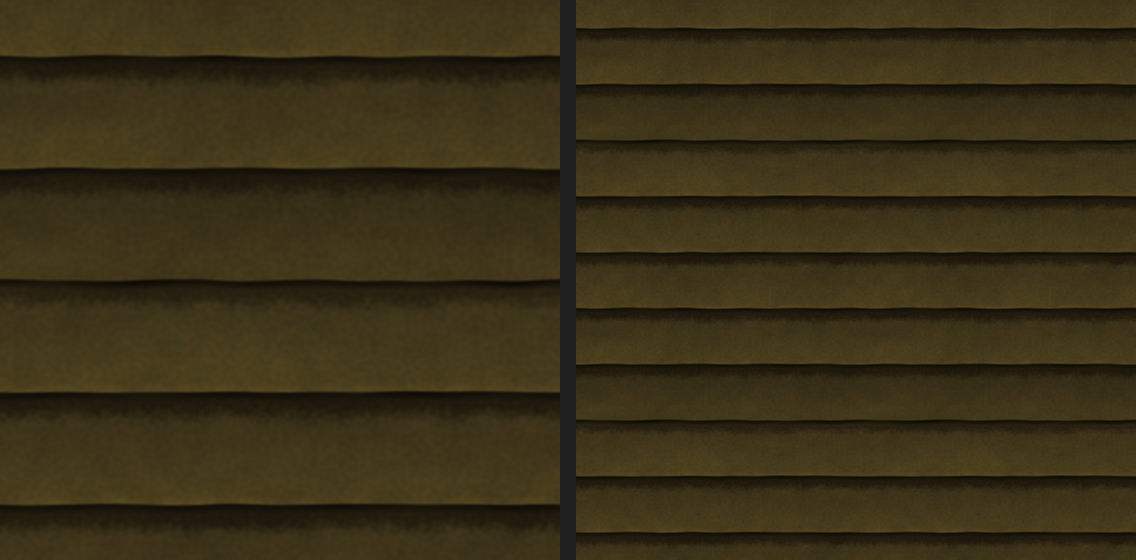
Left, the tile; right, the same tile 2 across and 2 down.
Reproduce this texture procedurally as a Shadertoy shader.

```glsl
// Five overlapping olive-brown clapboards with soft shadows under each lip; tiles both ways.

// Pseudo-random gradient for a lattice point, wrapped to the period
vec2 gradient(vec2 cell, vec2 period) {
    vec3 p = fract(mod(cell, period).xyx * vec3(0.1031, 0.1030, 0.0973));
    p += dot(p, p.yzx + 33.33);
    float angle = 6.28318 * fract((p.x + p.y) * p.z);
    return vec2(cos(angle), sin(angle));
}

// Gradient noise, roughly -0.7 to 0.7, repeating every period cells
float wrappedNoise(vec2 uv, vec2 period) {
    vec2 p = uv * period;
    vec2 i = floor(p), f = p - i;
    vec2 u = f * f * f * (f * (f * 6.0 - 15.0) + 10.0);
    float a = dot(gradient(i, period), f);
    float b = dot(gradient(i + vec2(1, 0), period), f - vec2(1, 0));
    float c = dot(gradient(i + vec2(0, 1), period), f - vec2(0, 1));
    float d = dot(gradient(i + vec2(1, 1), period), f - vec2(1, 1));
    return mix(mix(a, b, u.x), mix(c, d, u.x), u.y);
}

void mainImage(out vec4 fragColor, in vec2 fragCoord) {
    vec2 uv = fragCoord / iResolution.xy;

    // Board layout: height rises from the lower lip, depth falls from the lip above
    float row = uv.y * 5.0 - 0.48 + 0.02 * wrappedNoise(uv, vec2(9, 5));
    float board = mod(floor(row), 5.0);
    float height = fract(row);
    float depth = 1.0 - height;
    float pale = 1.0 - step(0.5, abs(board - 1.0));
    float dull = 1.0 - step(0.5, abs(board - 2.0));

    // Painted face, lighter towards the lower lip
    vec3 color = mix(vec3(0.228, 0.193, 0.098), vec3(0.28, 0.234, 0.109),
                     smoothstep(0.15, 0.95, depth));
    color *= 1.0 + 0.04 * pale - 0.08 * dull;

    // Broad stains, faint blotches and fine grain
    float stain = wrappedNoise(uv, vec2(4, 7));
    float blotch = wrappedNoise(uv, vec2(19, 23));
    float grain = wrappedNoise(uv, vec2(83, 89));
    color *= 1.0 + 0.09 * stain + 0.08 * blotch + 0.09 * grain;
    color.r += 0.012 * wrappedNoise(uv + 0.37, vec2(27, 31));

    // Worn highlight along the lip
    float lip = 1.0 - smoothstep(0.03, 0.11, height);
    color *= 1.0 + lip * (0.09 + 0.12 * blotch) * (1.0 - dull);

    // Soft shadow cast by the board above
    float shadow = 1.0 - smoothstep(0.1, 0.28, depth + 0.05 * blotch + 0.03 * grain);
    vec3 shade = vec3(0.125, 0.101, 0.05) * (1.0 + 0.2 * stain + 0.15 * grain);
    color = mix(color, shade, shadow * (1.0 - 0.25 * pale));

    // Dark gap right beneath the lip
    float gap = max(1.0 - smoothstep(0.0, 0.08, depth), 1.0 - smoothstep(0.0, 0.035, height));
    float gapWear = 1.0 + 0.7 * wrappedNoise(uv, vec2(6, 10));
    color = mix(color, vec3(0.078, 0.062, 0.03) * gapWear, gap);

    fragColor = vec4(color, 1.0);
}
```
